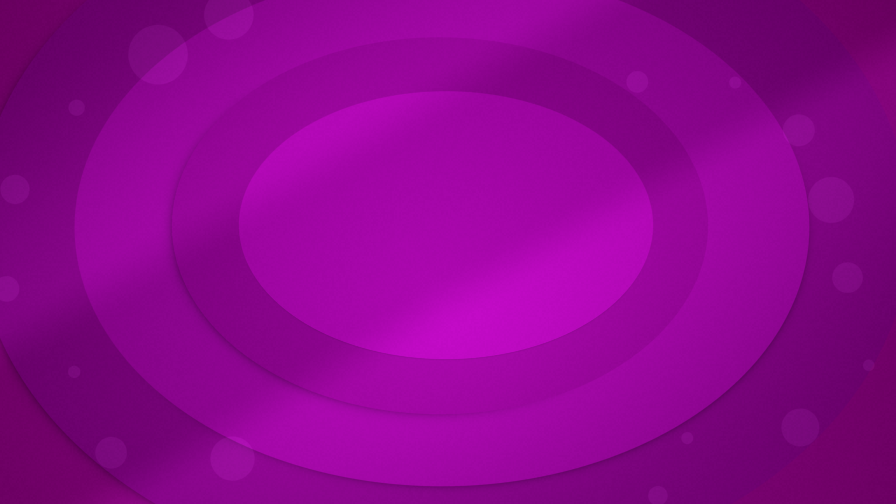
Reproduce this background procedurally as a WebGL 1 fragment shader.

```glsl
precision highp float;

uniform vec2 u_resolution;

const vec3 BACKDROP = vec3(0.45, 0.005, 0.415);
const vec3 OUTER_DISC = vec3(0.42, 0.005, 0.425);
const vec3 WIDE_DISC = vec3(0.50, 0.012, 0.51);
const vec3 DARK_DISC = vec3(0.455, 0.004, 0.46);
const vec3 INNER_DISC = vec3(0.55, 0.012, 0.56);
const vec3 LIGHT_TINT = vec3(1.0, 0.14, 1.03);
const vec3 BUBBLE_TINT = vec3(0.045, 0.03, 0.05);
const int BUBBLES_PER_SIDE = 9;

float hash(vec2 p) {
  vec3 q = fract(vec3(p.xyx) * 0.1031);
  q += dot(q, q.yzx + 33.33);
  return fract((q.x + q.y) * q.z);
}

// Approximate signed distance to an ellipse centred at the origin
float ellipseDistance(vec2 p, vec2 radii) {
  float k = length(p / radii);
  float slope = length(p / (radii * radii));
  return (k - 1.0) * k / max(slope, 0.001);
}

float fill(float dist, float pixel) {
  return 1.0 - smoothstep(-pixel, pixel, dist);
}

// Lay a disc over the base, with a rim shadow falling towards one side
vec3 addDisc(vec3 base, vec2 p, vec2 radii, vec3 color,
             vec2 shadowDir, float shadowWidth, float pixel) {
  float dist = ellipseDistance(p, radii);
  float facing = dot(normalize(p / radii + 0.0001), shadowDir);
  float shadow = exp(-max(dist, 0.0) / shadowWidth);
  shadow *= smoothstep(-0.1, 0.9, facing);
  return mix(base * (1.0 - 0.28 * shadow), color, fill(dist, pixel));
}

// Two slanted bands of light around a darker stripe
float sheen(vec2 p) {
  float s = 0.58 * p.x - p.y;
  float upper = smoothstep(-0.876, -0.39, s) * (1.0 - smoothstep(-0.39, -0.25, s));
  float lower = smoothstep(0.035, 0.165, s) * (1.0 - smoothstep(0.165, 0.785, s));
  return upper + lower;
}

// Bubbles fanned out around one side of the canvas
float bubbleFan(vec2 p, float startAngle, float stepAngle, float seed, float pixel) {
  float cover = 0.0;
  for (int i = 0; i < BUBBLES_PER_SIDE; i++) {
    float n = float(i);
    float angle = startAngle + stepAngle * n;
    float reach = 0.5 + 0.2 * sin(n * 0.39) + 0.25 * hash(vec2(n, seed));
    float chance = hash(vec2(seed, n + 7.0));
    float size = 0.01 + 0.05 * chance * chance * chance;
    vec2 center = reach * vec2(cos(angle), sin(angle));
    cover += fill(length(p - center) - size, pixel);
  }
  return cover;
}

void main() {
  vec2 p = (gl_FragCoord.xy - 0.5 * u_resolution) / u_resolution.y;
  float pixel = 0.8 / u_resolution.y;

  // Nested discs, from the largest to the smallest
  vec3 color = BACKDROP;
  color = addDisc(color, p - vec2(-0.009, 0.049), vec2(0.927, 0.697),
                  OUTER_DISC, vec2(-0.8, -0.6), 0.008, pixel);
  color = addDisc(color, p - vec2(-0.012, 0.049), vec2(0.729, 0.514),
                  WIDE_DISC, vec2(0.45, -0.89), 0.006, pixel);
  color = addDisc(color, p - vec2(-0.016, 0.052), vec2(0.532, 0.374),
                  DARK_DISC, vec2(-0.8, -0.6), 0.008, pixel);
  color = addDisc(color, p - vec2(-0.004, 0.053), vec2(0.411, 0.266),
                  INNER_DISC, vec2(0.0, -1.0), 0.001, pixel);

  // Central glow and slanted sheen
  float glow = 1.0 - length(p - vec2(-0.009, -0.10)) / 0.81;
  color += LIGHT_TINT * (0.13 * glow + 0.09 * sheen(p));

  // Pale bubbles to the left and right
  float bubbles = bubbleFan(p, 2.09, 0.227, 3.0, pixel)
                + bubbleFan(p, -0.86, 0.199, 11.0, pixel);
  color += BUBBLE_TINT * min(bubbles, 1.0);

  // Fine grain
  color += LIGHT_TINT * 0.016 * (hash(floor(p * 288.0) + 700.0) - 0.5);

  gl_FragColor = vec4(clamp(color, 0.0, 1.0), 1.0);
}
```
